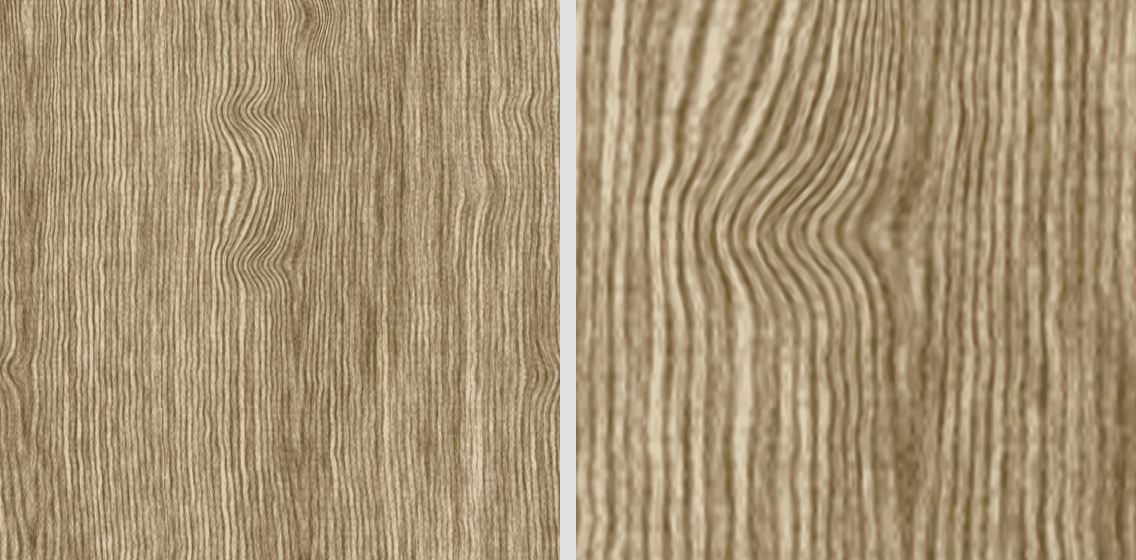
Left, the full canvas; right, a detail of the centre.
Give the GLSL for this texture, as a Shadertoy shader.

```glsl
const vec3 DARK_GRAIN = vec3(0.47, 0.38, 0.24);
const vec3 MID_WOOD = vec3(0.645, 0.555, 0.43);
const vec3 PALE_WOOD = vec3(0.82, 0.76, 0.65);

const float RING_FREQ = 86.0;       // growth rings per canvas width
const float RING_DRIFT = 3.2;       // uneven ring spacing
const float RING_CONTRAST = 0.66;
const vec2 HEARTS = vec2(0.05, 0.535); // centres of the arched columns
const float HEART_WIDTH = 0.045;
const float ARCH_RATE = 5.0;        // nested arches per canvas height
const float ARCH_TIP = 0.011;       // roundness of the arch tips
const float FIBRE = 0.46;
const float GRAIN = 0.42;
const float BEND_WIDTH = 0.058;

// Bends around knots: centre x, centre y, sideways shift, height
const int BEND_COUNT = 8;
const vec4 BENDS[BEND_COUNT] = vec4[](
    vec4(0.44, 0.80, -0.032, 0.035), vec4(0.46, 0.67, 0.030, 0.090),
    vec4(0.46, 0.53, -0.028, 0.032), vec4(0.56, 0.97, 0.018, 0.040),
    vec4(0.87, 0.66, 0.014, 0.045), vec4(0.92, 0.80, -0.012, 0.030),
    vec4(0.99, 0.33, 0.020, 0.040), vec4(0.00, 0.34, -0.020, 0.030));

float hash(vec2 p) {
    return fract(sin(dot(p, vec2(127.1, 311.7))) * 43758.5453);
}

float noise(vec2 p) {
    vec2 i = floor(p), f = fract(p);
    f = f * f * (3.0 - 2.0 * f);
    return mix(mix(hash(i), hash(i + vec2(1, 0)), f.x),
               mix(hash(i + vec2(0, 1)), hash(i + vec2(1, 1)), f.x), f.y);
}

// Shifts the wood sideways around knots; returns how dark the knots are
float bendWood(inout vec2 p) {
    float shade = 0.0, shift = 0.0;
    for (int i = 0; i < BEND_COUNT; i++) {
        vec4 b = BENDS[i];
        vec2 q = (p - b.xy) / vec2(BEND_WIDTH, b.w);
        float g = exp(-dot(q, q));
        shift += b.z * g;
        shade += abs(b.z) / b.w * g;
    }
    p.x -= shift;
    return shade;
}

void mainImage(out vec4 fragColor, in vec2 fragCoord) {
    vec2 p = fragCoord / iResolution.y;
    float knot = bendWood(p);

    // Small wobble of the grain lines
    p.x += 0.006 * (noise(p * vec2(9.0, 5.0)) - 0.5);
    p.x += 0.0036 * (noise(p * vec2(45.0, 42.0) + 7.0) - 0.5);

    // Distance to the nearest heart column
    float sway = 0.016 * (noise(vec2(p.y * 4.0, 3.0)) - 0.5);
    vec2 d2 = abs(p.x + sway - HEARTS);
    float d = min(d2.x, d2.y);
    float heart = exp(-pow(d / HEART_WIDTH, 2.0));
    float side = d2.x < d2.y ? 0.35 : 0.0;

    // Ring phase: straight lines that arch inside the hearts
    float phase = RING_FREQ * sqrt(d * d + ARCH_TIP * ARCH_TIP);
    phase -= ARCH_RATE * (p.y - 0.4 + 0.06 * noise(p * vec2(30.0, 9.0))) * heart;
    phase += RING_DRIFT * noise(vec2(p.x * 8.0, p.y * 0.7)) * (1.0 - heart) + side;

    // Dark late wood at the ring edges, pale early wood between them
    float ring = floor(phase), f = fract(phase);
    float vary = noise(vec2(ring * 13.0 + floor(p.x * 2.0) * 5.0, p.y * 5.0));
    float pale = smoothstep(0.0, 0.36, f) * (1.0 - smoothstep(0.6, 1.0, f));
    float ringTone = pale * (0.64 + 0.68 * vary);
    float fine = smoothstep(0.56, 0.72, p.x) * (1.0 - 0.5 * smoothstep(0.86, 0.96, p.x));
    fine = max(fine, 0.6 * exp(-pow((p.x - 0.29) / 0.06, 2.0)));
    ringTone = mix(ringTone, 0.61, 0.45 * fine + 0.25 * heart);

    // Long streaks, short fibres and fine speckle
    float streak = noise(vec2(p.x * 170.0, p.y * 5.0)) - 0.5;
    float fibre = noise(vec2(p.x * 270.0, p.y * 34.0) + 19.0) - 0.5;
    float grain = noise(p * vec2(410.0, 190.0) + 41.0) - 0.5;

    float tone = 0.15 + RING_CONTRAST * ringTone;
    tone += (0.16 + 0.5 * fine) * streak + FIBRE * fibre + GRAIN * grain;
    tone += 0.14 * (noise(p * vec2(14.0, 2.5) + 5.0) - 0.5);
    tone -= 0.15 * knot + 0.1 * heart;
    tone = clamp(tone, -0.12, 1.12);

    vec3 color = tone < 0.5 ? mix(DARK_GRAIN, MID_WOOD, tone * 2.0)
                            : mix(MID_WOOD, PALE_WOOD, tone * 2.0 - 1.0);
    fragColor = vec4(color, 1.0);
}
```
